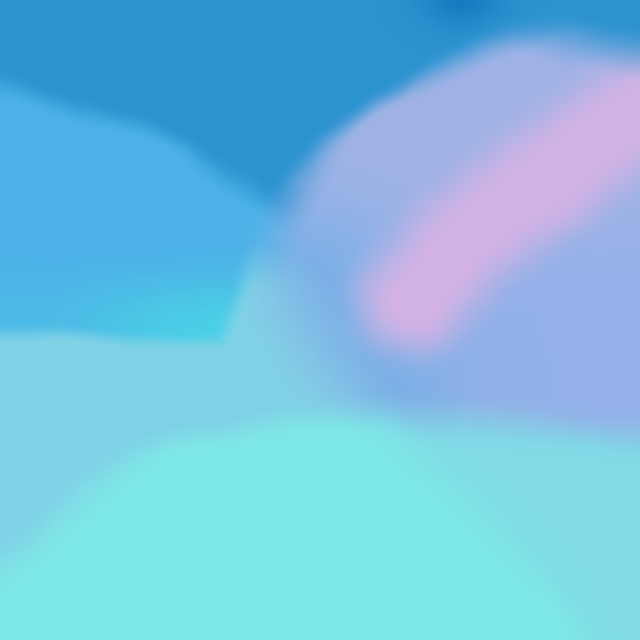
This background is drawn by a three.js fragment shader. Its source:

```glsl
// Soft pastel backdrop: blue sky, lilac cloud with a pink streak, and a mint hill.
varying vec2 vUv;

float hash(vec2 p) {
  vec3 q = fract(p.xyx * 0.1031);
  q += dot(q, q.yzx + 33.33);
  return fract((q.x + q.y) * q.z);
}

float noise(vec2 p) {
  vec2 i = floor(p);
  vec2 f = fract(p);
  f = f * f * (3.0 - 2.0 * f);
  return mix(mix(hash(i), hash(i + vec2(1.0, 0.0)), f.x),
             mix(hash(i + vec2(0.0, 1.0)), hash(i + 1.0), f.x), f.y);
}

float fbm(vec2 p) {
  float sum = 0.0;
  float gain = 0.5;
  for (int i = 0; i < 3; i++) {
    sum += gain * noise(p);
    p = p * 2.1 + 7.3;
    gain *= 0.5;
  }
  return sum;
}

float fade(float d, float softness) {
  return smoothstep(-softness, softness, d);
}

// Soft half plane, filled to the left of the direction a to b
float side(vec2 p, vec2 a, vec2 b, float softness) {
  vec2 dir = normalize(b - a);
  return fade(dir.x * (p.y - a.y) - dir.y * (p.x - a.x), softness);
}

float segment(vec2 p, vec2 a, vec2 b) {
  vec2 ab = b - a;
  return length(p - a - ab * clamp(dot(p - a, ab) / dot(ab, ab), 0.0, 1.0));
}

void main() {
  // Gentle smudging of every edge
  vec2 p = vUv + 0.022 * (vec2(fbm(vUv * 9.0), fbm(vUv * 9.0 + 31.0)) - 0.44);

  // Deep blue top with a darker spot
  vec3 color = vec3(0.17, 0.575, 0.815);
  vec2 spot = (p - vec2(0.72, 1.0)) / vec2(0.06, 0.04);
  color = mix(color, vec3(0.06, 0.46, 0.73), 0.8 * exp(-dot(spot, spot)));

  // Lighter sky on the left
  float sky = side(p, vec2(0.293, 0.778), vec2(0.0, 0.865), 0.026)
            * side(p, vec2(0.43, 0.675), vec2(0.293, 0.778), 0.03);
  color = mix(color, vec3(0.30, 0.695, 0.905), sky);

  // Cyan glow along the horizon
  float cyan = smoothstep(0.62, 0.49, p.y) * mix(0.3, 1.0, smoothstep(0.05, 0.33, p.x));
  color = mix(color, vec3(0.29, 0.81, 0.90), cyan);

  // Pale teal ground, rising to the right of the glow
  float horizon = 0.478 - 0.013 * smoothstep(0.08, 0.26, p.x);
  float ground = fade(horizon - p.y, 0.018);
  float rise = side(p, vec2(0.385, 0.60), vec2(0.35, 0.475), 0.02) * fade(0.59 - p.y, 0.05);
  vec3 teal = mix(vec3(0.50, 0.82, 0.90), vec3(0.50, 0.86, 0.90), smoothstep(0.45, 0.75, p.x));
  color = mix(color, teal, max(ground, rise));

  // Lilac cloud, bluer along its lower left flank
  float cloud = side(p, vec2(1.0, 0.92), vec2(0.823, 0.95), 0.045)
              * side(p, vec2(0.823, 0.95), vec2(0.612, 0.86), 0.035)
              * side(p, vec2(0.612, 0.86), vec2(0.497, 0.768), 0.025)
              * side(p, vec2(0.497, 0.768), vec2(0.41, 0.60), 0.05)
              * side(p, vec2(0.41, 0.59), vec2(0.55, 0.36), 0.09)
              * side(p, vec2(0.58, 0.352), vec2(1.0, 0.315), 0.045);
  vec3 lilac = mix(vec3(0.575, 0.69, 0.91), vec3(0.625, 0.70, 0.90), smoothstep(0.5, 0.75, p.y));
  float flank = segment(p, vec2(0.49, 0.57), vec2(0.61, 0.39)) / 0.11;
  lilac = mix(lilac, vec3(0.49, 0.69, 0.90), exp(-flank * flank));

  // Pink streak through the cloud
  float streak = min(segment(p, vec2(0.645, 0.53), vec2(0.72, 0.62)),
                     segment(p, vec2(0.72, 0.62), vec2(1.05, 0.865)));
  lilac = mix(lilac, vec3(0.825, 0.70, 0.895), smoothstep(0.125, 0.025, streak));
  color = mix(color, lilac, cloud);

  // Mint hill
  float hill = side(p, vec2(0.92, 0.0), vec2(0.87, 0.09), 0.035)
             * side(p, vec2(0.87, 0.09), vec2(0.60, 0.34), 0.045)
             * side(p, vec2(0.58, 0.352), vec2(0.235, 0.315), 0.03)
             * side(p, vec2(0.235, 0.31), vec2(0.0, 0.105), 0.04);
  color = mix(color, vec3(0.495, 0.91, 0.90), hill);

  gl_FragColor = vec4(color, 1.0);
}
```
